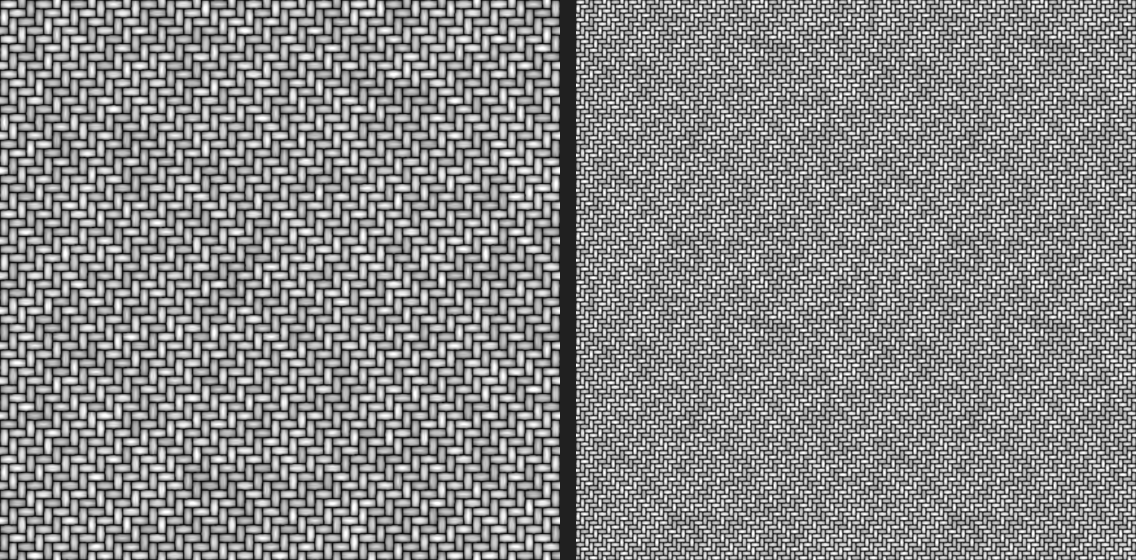
Left, the tile; right, the same tile 2 across and 2 down.
This texture is drawn by a WebGL 2 fragment shader. Its source:

```glsl
#version 300 es
precision highp float;
// Grey 2/2 twill cloth: a grid of threads where each float passes over two
// crossings, stepping one thread per row. Every float is a rounded, tapered
// pillow with fine fibres and its own brightness; float ids wrap, so it tiles.

#define THREADS 64.0       // threads across and down, a multiple of 4
#define TWILL_PHASE 1.0    // offset of the diagonal, in threads
#define PEAK_LOW 0.75      // crest brightness of the dullest float
#define PEAK_HIGH 0.97     // crest brightness of the brightest float
#define ROUNDNESS 0.6      // exponent of the cross-section shading
#define END_SHADE 0.43     // darkening where a float dives under
#define TAPER 0.12         // narrowing toward the ends
#define FIBRES 2.6         // fibre noise cells per half thread
#define FIBRE_DEPTH 0.17   // contrast of the fibres
#define WOBBLE 0.09        // unevenness of the float outline

uniform vec2 u_resolution;
out vec4 outColor;

float hash(vec2 p) {
    vec3 q = fract(p.xyx * vec3(0.1031, 0.1030, 0.0973));
    q += dot(q, q.yzx + 33.33);
    return fract((q.x + q.y) * q.z);
}

float valueNoise(vec2 p) {
    vec2 cell = floor(p);
    vec2 f = fract(p);
    f = f * f * (3.0 - 2.0 * f);
    float low = mix(hash(cell), hash(cell + vec2(1.0, 0.0)), f.x);
    float high = mix(hash(cell + vec2(0.0, 1.0)), hash(cell + 1.0), f.x);
    return mix(low, high, f.y);
}

// Brightness of the cloth at uv, one unit per canvas
float twill(vec2 uv) {
    vec2 p = uv * THREADS;
    vec2 cell = floor(p);
    vec2 f = p - cell;

    // Which thread is on top, and how far along its float we are
    float stepIndex = mod(cell.x + cell.y + TWILL_PHASE, 4.0);
    bool horizontal = stepIndex < 2.0;
    float part = mod(stepIndex, 2.0);
    vec2 axis = horizontal ? vec2(1.0, 0.0) : vec2(0.0, 1.0);
    float along = part + dot(f, axis) - 1.0;
    float across = 2.0 * dot(f, axis.yx) - 1.0;
    vec2 id = mod(cell - part * axis, THREADS);
    vec2 seed = id * 13.0 + (horizontal ? 7.0 : 1031.0);

    // Tapered outline with a slight irregularity
    float wobble = valueNoise(seed + vec2(along * 3.0, across)) - 0.5;
    float side = across / (1.0 - TAPER * along * along) + WOBBLE * wobble;

    // Rounded cross-section and dipping ends
    float crest = pow(max(1.0 - side * side, 0.0), ROUNDNESS);
    float dip = 1.0 - END_SHADE * along * along;
    dip *= 1.0 - smoothstep(0.82, 1.03, abs(along));

    // Fibres run lengthwise
    float fibre = valueNoise(seed + vec2(side * FIBRES, along * 1.2) + 5.0) - 0.5;
    float peak = mix(PEAK_LOW, PEAK_HIGH, hash(seed + 3.0));
    return peak * crest * dip * (1.0 + FIBRE_DEPTH * fibre) + 0.02;
}

void main() {
    // Four samples per pixel smooth the edges
    float shade = 0.0;
    for (int i = 0; i < 4; i++) {
        vec2 offset = vec2(i % 2, i / 2) * 0.5 - 0.25;
        shade += twill((gl_FragCoord.xy + offset) / u_resolution);
    }
    outColor = vec4(vec3(shade * 0.25), 1.0);
}
```
